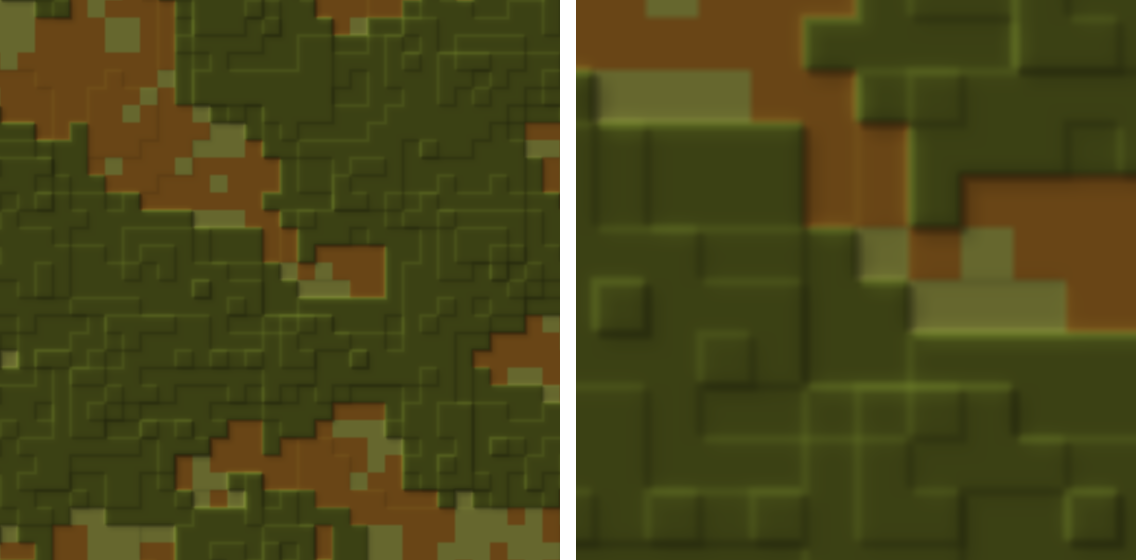
Left: the whole. Right: its middle third, enlarged.
A Shadertoy shader for this pattern:

```glsl
// Top view of a blocky forest: square cells of dark canopy over bare soil
// with pale grass. Noise sets each cell's height; differences between softly
// blended heights give lit upper-left rims and shaded lower-right rims.

const float CELLS = 32.0;            // cells across the canvas
const float CLEARING_LEVEL = 0.39;   // cover below this is open ground
const float CANOPY_BASE = 2.6;       // height of the lowest leaves
const float CANOPY_STEPS = 7.0;      // terraces per unit of cover
const float RIM_SOFTNESS = 0.10;     // half width of a cell edge, in cells
const float SHADE_SOFTNESS = 0.30;
const vec2 RIM_OFFSET = vec2(0.08, -0.08);   // points away from the light
const vec2 SHADE_OFFSET = vec2(0.17, -0.17);
const vec3 LEAF = vec3(0.232, 0.253, 0.078);
const vec3 SOIL = vec3(0.41, 0.27, 0.085);
const vec3 GRASS = vec3(0.40, 0.405, 0.18);
const vec3 RIM_LIGHT = vec3(0.058, 0.072, 0.024);
const float SHADE_STRENGTH = 0.21;

float hash(vec2 p) {
    vec3 q = fract(p.xyx * 0.1031);
    q += dot(q, q.yzx + 33.33);
    return fract((q.x + q.y) * q.z);
}

// Evenly spread lattice values, jittered to hide their order.
float latticeValue(vec2 i) {
    return fract(dot(i, vec2(0.7549, 0.5698)) + 0.5 * hash(i + 17.0));
}

float noise(vec2 p) {
    vec2 i = floor(p), f = fract(p);
    f = f * f * (3.0 - 2.0 * f);
    float low = mix(latticeValue(i), latticeValue(i + vec2(1, 0)), f.x);
    float high = mix(latticeValue(i + vec2(0, 1)), latticeValue(i + vec2(1, 1)), f.x);
    return mix(low, high, f.y);
}

// Colour (rgb) and height (a) of one cell.
vec4 cellSurface(vec2 cell) {
    float crown = hash(floor((cell + 1.0) / vec2(4.0, 3.0)) + 71.0);
    float cover = 0.72 * noise(cell / vec2(6.5, 5.5) + 3.0)
                + 0.28 * noise(cell / 2.2 + 40.0) + 0.07 * (crown - 0.5);

    // Canopy: broad terraces, rectangular crowns and single raised blocks.
    if (cover > CLEARING_LEVEL) {
        float height = CANOPY_BASE + floor((cover - CLEARING_LEVEL) * CANOPY_STEPS);
        float roughness = mix(0.06, 0.36, smoothstep(0.3, 0.6, noise(cell / 5.0 + 90.0)));
        height += step(crown, 0.4) + step(hash(cell + 7.0), roughness);
        return vec4(LEAF, height);
    }

    // Ground: low soil ledges with clustered tufts of grass.
    float ledge = 0.5 * floor(noise(cell / 6.0 + 60.0) * 3.0);
    float tufts = mix(0.06, 0.8, smoothstep(0.4, 0.75, noise(cell / 3.0 + 25.0)));
    return vec4(hash(cell + 133.0) < tufts ? GRASS : SOIL, ledge);
}

// Blend of the four nearest cells with edges of the given softness.
vec4 blendedSurface(vec2 p, float softness) {
    vec2 cell = floor(p - 0.5);
    vec2 w = smoothstep(0.5 - softness, 0.5 + softness, fract(p - 0.5));
    vec4 low = mix(cellSurface(cell), cellSurface(cell + vec2(1, 0)), w.x);
    vec4 high = mix(cellSurface(cell + vec2(0, 1)), cellSurface(cell + vec2(1, 1)), w.x);
    return mix(low, high, w.y);
}

// Rise of the surface along the light, moved slightly onto the upper block.
float relief(vec2 p, vec2 offset, float softness) {
    return blendedSurface(p + 0.6 * offset, softness).a
         - blendedSurface(p - 1.4 * offset, softness).a;
}

void mainImage(out vec4 fragColor, in vec2 fragCoord) {
    vec2 p = fragCoord / iResolution.y * CELLS;
    vec3 color = blendedSurface(p, RIM_SOFTNESS).rgb;

    // Crisp rims plus a wider, weaker falloff.
    float slope = 0.7 * relief(p, RIM_OFFSET, RIM_SOFTNESS)
                + 0.3 * relief(p, SHADE_OFFSET, SHADE_SOFTNESS);
    slope /= 1.0 + 0.12 * abs(slope);

    color += RIM_LIGHT * max(slope, 0.0);
    color *= exp(SHADE_STRENGTH * min(slope, 0.0));
    fragColor = vec4(color, 1.0);
}
```
